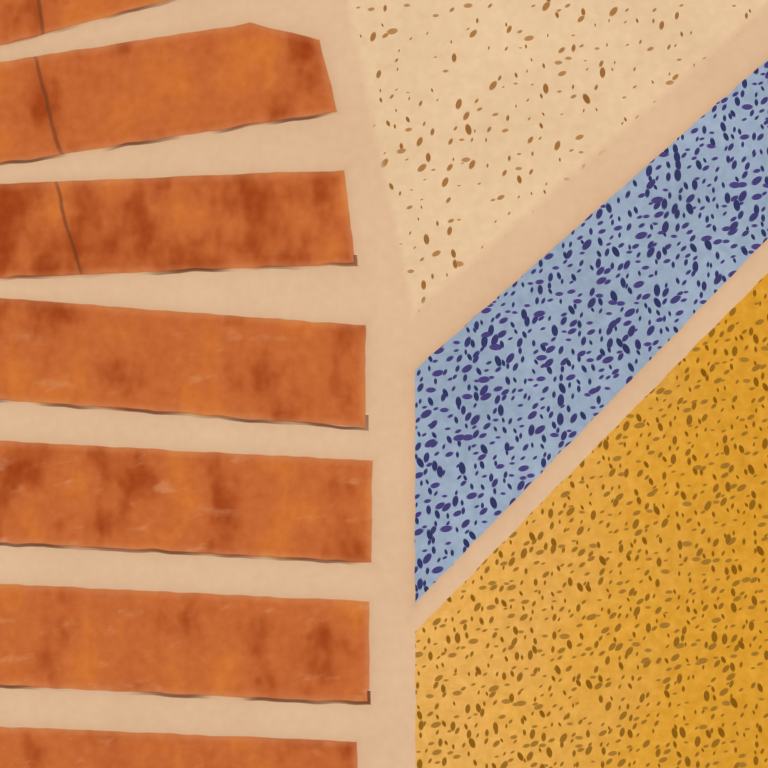
Write a WebGL 1 fragment shader that draws this texture.

```glsl
precision highp float;
// A fan of worn clay bricks set in pale mortar, beside three pitted stone panels:
// cream above, a diagonal blue band, and ochre below. Shapes are half-plane
// distances; pits are jittered ellipses in cells; wear is gradient noise.
uniform vec2 u_resolution;

const vec3 MORTAR = vec3(0.87, 0.72, 0.575);
const vec3 MORTAR_SHADE = vec3(0.76, 0.60, 0.45);
const vec3 CLAY = vec3(0.765, 0.405, 0.205);
const vec3 CLAY_DARK = vec3(0.61, 0.255, 0.10);
const vec3 CLAY_LIGHT = vec3(0.83, 0.47, 0.20);
const vec3 CHALK = vec3(0.86, 0.64, 0.50);
const vec3 CRACK = vec3(0.38, 0.22, 0.15);
const vec3 CREAM = vec3(0.90, 0.765, 0.605);
const vec3 CREAM_PIT = vec3(0.61, 0.40, 0.20);
const vec3 BLUE = vec3(0.60, 0.66, 0.735);
const vec3 BLUE_PIT = vec3(0.20, 0.19, 0.38);
const vec3 OCHRE = vec3(0.90, 0.67, 0.34);
const vec3 OCHRE_DEEP = vec3(0.85, 0.60, 0.18);
const vec3 OCHRE_PIT = vec3(0.50, 0.33, 0.08);
const float BRICK_HALF = 0.0665;
const float PANEL_LEFT = 0.5405;
const float SOFTNESS = 0.0013;

vec2 hash2(vec2 p) {
  return fract(sin(vec2(dot(p, vec2(127.1, 311.7)), dot(p, vec2(269.5, 183.3)))) * 43758.5);
}

float gradientNoise(vec2 p) {
  vec2 i = floor(p), f = p - i;
  vec2 u = f * f * f * (f * (f * 6.0 - 15.0) + 10.0);
  float a = dot(hash2(i) * 2.0 - 1.0, f);
  float b = dot(hash2(i + vec2(1, 0)) * 2.0 - 1.0, f - vec2(1, 0));
  float c = dot(hash2(i + vec2(0, 1)) * 2.0 - 1.0, f - vec2(0, 1));
  float d = dot(hash2(i + 1.0) * 2.0 - 1.0, f - 1.0);
  return mix(mix(a, b, u.x), mix(c, d, u.x), u.y);
}

float fbm(vec2 p) {
  float sum = 0.0, amp = 1.0;
  for (int i = 0; i < 4; i++) {
    sum += amp * gradientNoise(p);
    p = p * 2.03 + 17.3;
    amp *= 0.5;
  }
  return sum;
}

float fill(float d) {
  float s = max(SOFTNESS, 0.75 / u_resolution.y);
  return 1.0 - smoothstep(-s, s, d);
}

// Signed distance to a sloped line, positive below it (y points down).
float belowLine(vec2 p, vec2 anchor, float slope) {
  return (p.y - anchor.y - slope * (p.x - anchor.x)) / sqrt(1.0 + slope * slope);
}

// Pit coverage in x, a random tone of the covering pit in y.
vec2 pits(vec2 p, float cell, float density, float minR, float maxR) {
  vec2 g = p / cell, home = floor(g), result = vec2(0.0);
  float blur = max(SOFTNESS, 0.8 / u_resolution.y) / cell;
  for (int j = -1; j <= 1; j++) {
    for (int i = -1; i <= 1; i++) {
      vec2 id = home + vec2(i, j);
      vec2 rnd = hash2(id), shape = hash2(id + 71.7);
      vec2 d = g - id - 0.1 - 0.8 * rnd;
      float angle = 1.0 + 2.2 * shape.x;
      d = mat2(cos(angle), -sin(angle), sin(angle), cos(angle)) * d;
      float r = mix(minR, maxR, shape.y * shape.y);
      float dist = length(d * vec2(0.66, 1.25)) - r;
      float cover = (1.0 - smoothstep(-blur, blur, dist)) * step(fract(rnd.x * 37.0 + rnd.y), density);
      if (cover > result.x) result = vec2(cover, shape.x);
    }
  }
  return result;
}

void main() {
  vec2 p = gl_FragCoord.xy / u_resolution;
  p.y = 1.0 - p.y;
  float grain = fbm(p * 75.0), cloud = fbm(p * 9.0 + 4.0);
  vec2 q = p + 0.0022 * vec2(gradientNoise(p * 38.0), gradientNoise(p * 38.0 + 50.0));

  // Fanned brick courses: k counts down from the tilted ones above
  float brick = 1.0, course = 0.0, v = 0.0;
  for (int i = 0; i < 7; i++) {
    float k = float(i) - 3.0, up = min(k, 0.0);
    float slope = k > 0.0 ? 0.06 - 0.006 * k : 0.075 + 0.115 * k;
    float center = 0.4545 + k * (k > 0.0 ? 0.186 : 0.1537);
    float y = q.y - center - slope * q.x;
    float right = 0.4845 - 0.006 * (k - 1.2) * (k - 1.2) - 0.12 * up * y;
    float height = BRICK_HALF - (k == -1.0 ? 0.005 : 0.0);
    float d = max(abs(y) - height, q.x - right);
    if (k == -2.0) d = max(d, -belowLine(q, vec2(0.319, 0.0286), 0.24));
    if (d < brick) { brick = d; course = k; v = y; }
  }

  // Mortar with soft relief next to the bricks
  vec3 color = MORTAR + 0.022 * cloud + 0.018 * grain;
  color = mix(color, MORTAR_SHADE, 0.32 * exp(-max(brick, 0.0) * 130.0));

  // Clay: blotches, chalky smears and a slanted seam in the upper courses
  float blotch = fbm(vec2(p.x * 13.0, v * 8.0) + course * 9.7);
  vec3 clay = mix(CLAY, CLAY_DARK, smoothstep(0.0, 0.6, blotch + (course == -1.0 ? 0.16 : 0.0)));
  clay = mix(clay, CLAY_LIGHT, 0.75 * smoothstep(0.0, 0.5, -blotch));
  float smear = fbm(vec2(p.x * 24.0 + v * 18.0, v * 38.0) + course * 5.1);
  clay = mix(clay, CHALK, 0.42 * smoothstep(0.2, 0.75, smear) * smoothstep(-2.0, 1.0, course));
  clay += 0.035 * grain;
  float seam = abs(p.x - 0.115 - 0.025 * course - 0.26 * v - 0.008 * cloud);
  clay = mix(clay, CRACK, 0.5 * step(course, -0.5) * (1.0 - smoothstep(0.0005, 0.004, seam)));
  clay = mix(clay, CHALK, 0.25 * smoothstep(-0.012, 0.0, brick));
  color = mix(color, clay, fill(brick));

  // Broken shadow line under each brick
  float lip = abs(brick - 0.001 - 0.004 * gradientNoise(p * vec2(22.0, 8.0)));
  float broken = smoothstep(-0.25, 0.3, gradientNoise(p * vec2(14.0, 6.0) + course * 3.0));
  color = mix(color, CRACK, 0.75 * broken * step(0.05, v) * (1.0 - smoothstep(0.0007, 0.0035, lip)));

  // Cream panel, sparsely pitted
  float cream = max(0.449 + 0.21 * q.y - q.x, belowLine(q, vec2(0.547, 0.404), -0.87));
  vec2 pit = pits(p, 0.0175, 0.58, 0.06, 0.27);
  vec3 stone = CREAM + 0.025 * cloud + 0.03 * grain;
  stone = mix(stone, CREAM_PIT + 0.18 * (pit.y - 0.5), 0.85 * pit.x);
  color = mix(color, stone, 1.0 - smoothstep(-0.012, 0.004, cream));

  // Blue diagonal band, densely pitted
  float blueTop = belowLine(q, vec2(0.566, 0.459), -0.88);
  float blue = max(max(-blueTop, belowLine(q, vec2(PANEL_LEFT, 0.785), -1.034)), PANEL_LEFT - q.x);
  color = mix(color, MORTAR_SHADE, 0.4 * exp(-max(blue, 0.0) * 140.0));
  pit = pits(p + 0.002 * cloud, 0.0125, 0.92, 0.16, 0.43);
  stone = BLUE + 0.04 * cloud + 0.05 * grain;
  stone = mix(stone, BLUE_PIT + vec3(0.14, 0.06, 0.14) * (pit.y - 0.4), 0.92 * pit.x);
  color = mix(color, stone, fill(blue));

  // Ochre panel, deeper in tone toward the upper right
  float ochre = max(-belowLine(q, vec2(PANEL_LEFT, 0.823), -1.02), PANEL_LEFT - q.x);
  pit = pits(p + 3.0 + 0.002 * cloud, 0.0125, 0.85, 0.13, 0.38);
  float depth = smoothstep(0.55, 1.0, p.x + 0.15 * cloud);
  stone = mix(OCHRE, OCHRE_DEEP, depth) + 0.03 * cloud + 0.06 * grain;
  stone = mix(stone, OCHRE_PIT + 0.16 * (pit.y - 0.3), 0.82 * pit.x);
  color = mix(color, stone, fill(ochre));

  gl_FragColor = vec4(clamp(color, 0.0, 1.0), 1.0);
}
```
